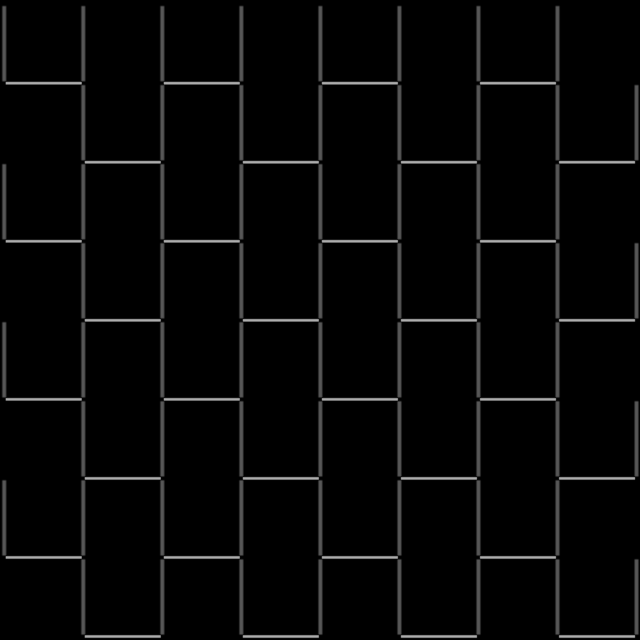
Write a WebGL 2 fragment shader that draws this pattern.

```glsl
#version 300 es
precision highp float;
// Draws a staggered checkerboard of open-topped grey U shapes on black.

uniform vec2 u_resolution;
out vec4 fragColor;

// 1 for cells of the 8 by 8 board, 0 outside it
float onBoard(vec2 cell) {
    vec2 inside = step(vec2(0.0), cell) * step(cell, vec2(7.0));
    return inside.x * inside.y;
}

// Soft stroke: full near its axis, fading to nothing at the outer reach
float stroke(float dist, float core, float reach, float pixel) {
    return 1.0 - smoothstep(core, max(reach, 1.5 * pixel), dist);
}

void main() {
    vec2 uv = gl_FragCoord.xy / u_resolution;

    // Board coordinates: columns run right, rows run down
    vec2 grid = 4.0 + (uv - vec2(0.5006, 0.4995)) / vec2(0.1235, -0.1235);
    vec2 pixel = 1.0 / (0.1235 * u_resolution);
    vec2 cell = floor(grid);
    vec2 line = floor(grid + 0.5);
    vec2 dist = abs(grid - line);

    // Sides: each grid line borders the even cell to its left or right
    float sideColumn = line.x - mod(line.x + cell.y, 2.0);
    float side = stroke(dist.x, 0.008, 0.041, pixel.x)
               * onBoard(vec2(sideColumn, cell.y))
               * smoothstep(0.008, 0.04, dist.y);

    // Floors: only below even cells
    vec2 cellAbove = vec2(cell.x, line.y - 1.0);
    float even = 1.0 - mod(cellAbove.x + cellAbove.y, 2.0);
    float base = stroke(dist.y, 0.0047, 0.0285, pixel.y)
               * onBoard(cellAbove) * even
               * smoothstep(0.008, 0.03, dist.x);

    // Dim sides and brighter floors, with small notches at the joints
    float grey = max(0.34 * side, 0.68 * base);
    fragColor = vec4(vec3(grey), 1.0);
}
```
